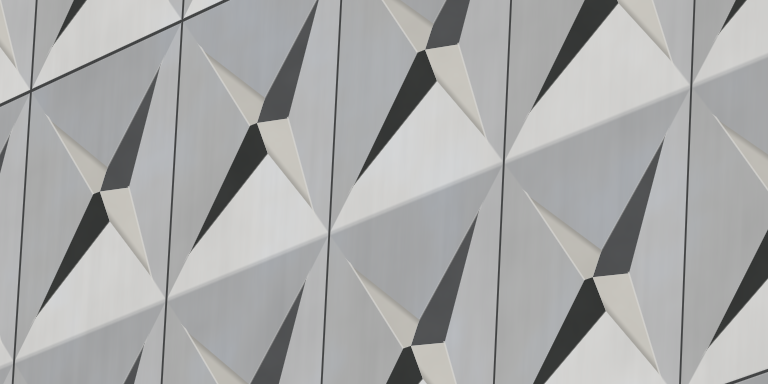
This pattern is drawn by a Shadertoy shader. Its source:

```glsl
// Faceted metal cladding seen at an angle: each cell is a shallow pyramid with a
// four-armed pinwheel cut into it. A perspective grid gives the cell coordinates
// (u right, v down); cell corners are projected back so line widths stay exact.

#define TOP_FACET    vec3(0.645, 0.650, 0.655)
#define LEFT_FACET   vec3(0.672, 0.674, 0.672)
#define RIGHT_FACET  vec3(0.712, 0.714, 0.716)
#define BOTTOM_FACET vec3(0.822, 0.820, 0.812)
#define CREAM        vec3(0.765, 0.755, 0.728)
#define UPPER_SHADOW vec3(0.315, 0.320, 0.325)
#define LOWER_SHADOW vec3(0.210, 0.217, 0.212)
#define SEAM_COLOR   vec3(0.235, 0.240, 0.242)
#define COLUMN_SEAM  0.0024
#define ROW_SEAM     0.0038
#define RIM_WIDTH    0.0042
#define WEAR         0.050

// Columns: u axis, v axis and origin of the wall, in canvas heights.
const mat3 WALL = mat3(0.3789, 0.1529, -0.032,
                       -0.0445, -0.7064, -0.010,
                       0.0807, 0.7630, 1.0);

float hash(vec2 p) {
    return fract(sin(dot(p, vec2(127.1, 311.7))) * 43758.5453);
}

float noise(vec2 p) {
    vec2 i = floor(p), f = fract(p);
    f = f * f * (3.0 - 2.0 * f);
    return mix(mix(hash(i), hash(i + vec2(1, 0)), f.x),
               mix(hash(i + vec2(0, 1)), hash(i + vec2(1, 1)), f.x), f.y);
}

float fbm(vec2 p) {
    float sum = 0.0, amp = 0.5;
    for (int i = 0; i < 4; i++) {
        sum += amp * noise(p);
        p = p * 2.03 + 17.3;
        amp *= 0.5;
    }
    return sum;
}

vec2 project(vec2 uv) {
    vec3 h = WALL * vec3(uv, 1.0);
    return h.xy / h.z;
}

// Signed distance to the line a-b, positive on its right.
float side(vec2 p, vec2 a, vec2 b) {
    vec2 e = normalize(b - a);
    return dot(p - a, vec2(e.y, -e.x));
}

float cover(float d, float aa) {
    return clamp(0.5 - d / aa, 0.0, 1.0);
}

// Four pyramid faces, with a soft ridge where rows meet.
vec3 facets(vec2 q, float aa) {
    float ridge = 0.5 - 0.5 * smoothstep(0.0, 0.012, 0.5 - abs(q.y));
    float lower = q.y > 0.0 ? 1.0 - ridge : ridge;
    vec3 upright = mix(TOP_FACET, BOTTOM_FACET, lower);
    vec3 flank = q.x > 0.0 ? RIGHT_FACET : LEFT_FACET;
    float w = 2.5 * aa;
    return mix(flank, upright, smoothstep(-w, w, abs(q.y) - abs(q.x)));
}

// Pinwheel arms: each is a quad tip - inner - centre - previous inner.
vec3 pinwheel(vec3 col, vec2 p, vec2 cell, float aa) {
    vec2 tips[4] = vec2[4](vec2(0.872, 0.128), vec2(0.142, 0.142),
                           vec2(0.135, 0.865), vec2(0.893, 0.893));
    vec2 inner[4] = vec2[4](vec2(0.559, 0.420), vec2(0.474, 0.497),
                            vec2(0.596, 0.625), vec2(0.710, 0.530));
    vec3 tint[4] = vec3[4](UPPER_SHADOW, CREAM * 0.97, LOWER_SHADOW, CREAM * 1.02);
    vec2 c = project(cell + vec2(0.517, 0.498));
    for (int i = 0; i < 4; i++) {
        vec2 t = project(cell + tips[i]);
        vec2 a = project(cell + inner[i]);
        vec2 b = project(cell + inner[(i + 3) % 4]);
        float first = side(p, t, a), last = side(p, b, t);
        float d = max(max(first, last), max(side(p, a, c), side(p, c, b)));
        // Light rim on the leading edge, shaded fold on the trailing one.
        float rim = cover(max(abs(first) - 0.5 * RIM_WIDTH, d - RIM_WIDTH), aa);
        vec3 face = tint[i];
        if (i % 2 == 1) face *= 1.0 - 0.16 * smoothstep(-0.018, 0.0, last);
        face += 0.03 * (fbm(p * 14.0) - 0.5);
        col = mix(col, face, cover(d, aa));
        col = mix(col, vec3(0.84, 0.835, 0.82), rim * (i % 2 == 1 ? 0.75 : 0.3));
    }
    return col;
}

void mainImage(out vec4 fragColor, in vec2 fragCoord) {
    vec2 p = fragCoord / iResolution.y;
    float aa = max(1.0 / iResolution.y, 0.0028);
    vec3 h = inverse(WALL) * vec3(p, 1.0);
    vec2 uv = h.xy / h.z;
    vec2 cell = floor(uv);

    // Metal faces with clouding, vertical streaks and a tone per panel.
    vec3 col = facets(uv - cell - 0.5, aa);
    float cloud = fbm(uv * vec2(3.0, 4.0) + 5.0) - 0.47;
    float streak = fbm(uv * vec2(26.0, 2.5)) - 0.47;
    float panel = hash(vec2(cell.x, floor(uv.y * 0.5)) + 3.0) - 0.5;
    col += WEAR * (1.2 * cloud + 0.55 * streak + 0.35 * panel);
    col += vec3(-0.008, 0.0, 0.012) * smoothstep(0.0, 0.3, cloud);
    col = pinwheel(col, p, cell, aa);

    // Joints: every column, every second row.
    float u = round(uv.x), v = 2.0 * round(uv.y * 0.5);
    float column = abs(side(p, project(vec2(u, 0)), project(vec2(u, 1))));
    float row = abs(side(p, project(vec2(0, v)), project(vec2(1, v))));
    float joint = max(cover(column - COLUMN_SEAM, aa), cover(row - ROW_SEAM, aa));
    col = mix(col, SEAM_COLOR, joint * 0.95);

    fragColor = vec4(col, 1.0);
}
```
